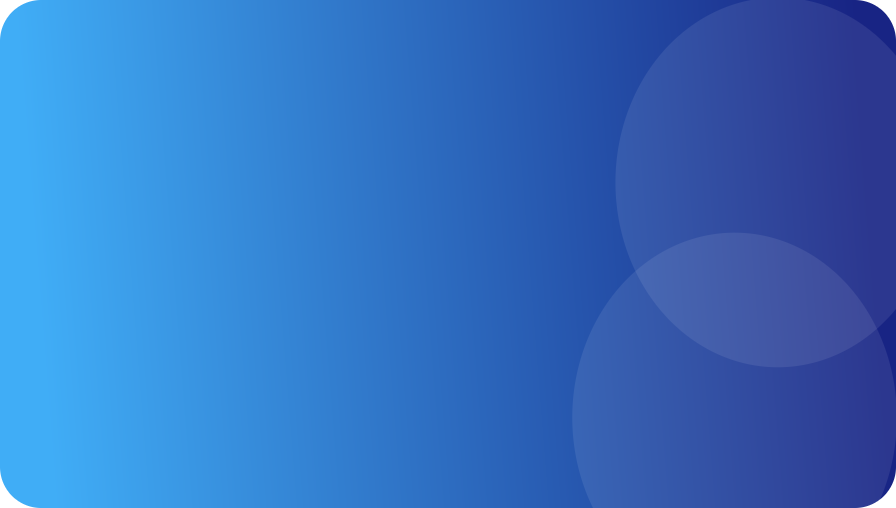
This background is drawn by a Shadertoy shader. Its source:

```glsl
// Rounded blue card: a slightly tilted gradient with two translucent ovals on the right.

// Lengths are in canvas heights, origin at the lower left.
const vec3 SKY_BLUE = vec3(0.251, 0.678, 0.965);
const vec3 NAVY = vec3(0.094, 0.141, 0.518);
const vec3 PAGE_WHITE = vec3(1.0);

const float GRADIENT_START = 0.069;
const float GRADIENT_END = 1.724;
const float GRADIENT_TILT = 0.08;

const vec2 OVAL_RADII = vec2(0.3195, 0.364);
const vec2 UPPER_OVAL = vec2(1.531, 0.641);
const vec2 LOWER_OVAL = vec2(1.446, 0.178);
const float OVAL_OPACITY = 0.085;

const float CORNER_RADIUS = 0.081;

// Approximate signed distance to an axis-aligned ellipse.
float ellipseDistance(vec2 offset, vec2 radii) {
    float scaled = length(offset / radii);
    float slope = length(offset / (radii * radii));
    return scaled * (scaled - 1.0) / max(slope, 1e-4);
}

float roundedBoxDistance(vec2 offset, vec2 halfSize, float radius) {
    vec2 q = abs(offset) - halfSize + radius;
    return length(max(q, 0.0)) + min(max(q.x, q.y), 0.0) - radius;
}

// Edge coverage, softened over one pixel.
float coverage(float dist, float pixel) {
    return clamp(0.5 - dist / pixel, 0.0, 1.0);
}

void mainImage(out vec4 fragColor, in vec2 fragCoord) {
    float pixel = 1.0 / iResolution.y;
    vec2 p = fragCoord * pixel;
    vec2 halfCanvas = 0.5 * iResolution.xy * pixel;

    // Tilted background gradient
    float along = p.x + GRADIENT_TILT * (p.y - 0.5);
    float t = clamp((along - GRADIENT_START) / (GRADIENT_END - GRADIENT_START), 0.0, 1.0);
    vec3 color = mix(SKY_BLUE, NAVY, t);

    // Overlapping translucent ovals
    float upper = coverage(ellipseDistance(p - UPPER_OVAL, OVAL_RADII), pixel);
    float lower = coverage(ellipseDistance(p - LOWER_OVAL, OVAL_RADII), pixel);
    color = mix(color, vec3(1.0), OVAL_OPACITY * upper);
    color = mix(color, vec3(1.0), OVAL_OPACITY * lower);

    // Rounded card corners
    float card = coverage(roundedBoxDistance(p - halfCanvas, halfCanvas, CORNER_RADIUS), pixel);
    fragColor = vec4(mix(PAGE_WHITE, color, card), 1.0);
}
```
